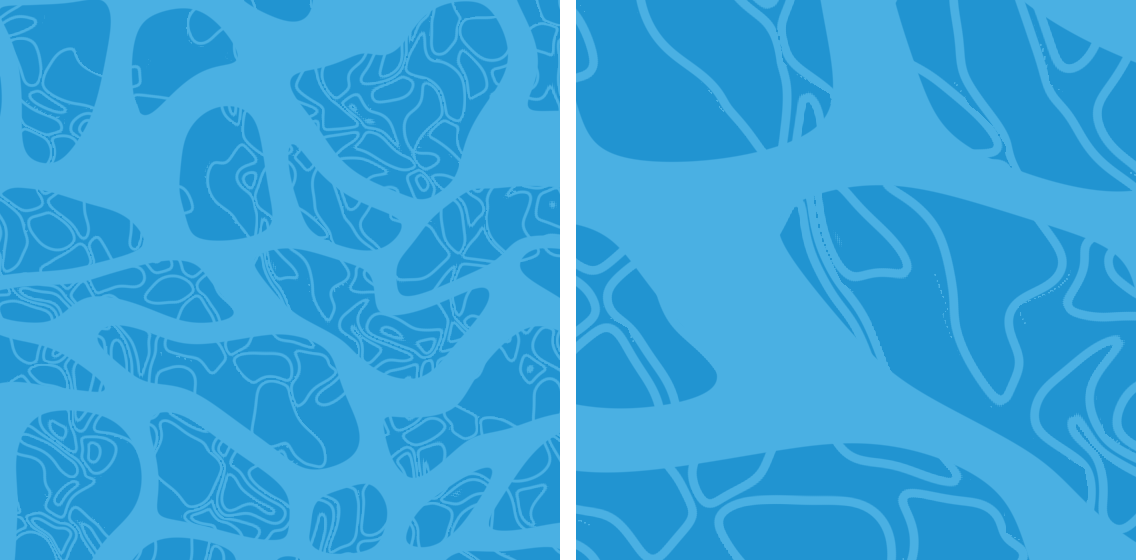
Left, the full canvas; right, a detail of the centre.
Write a Shadertoy shader that draws this pattern.

```glsl
#define LIGHT_BLUE vec3(0.29, 0.69, 0.89)
#define DARK_BLUE vec3(0.13, 0.58, 0.82)
#define ISLAND_SCALE vec2(4.5, 5.2)
#define ISLAND_WARP vec2(2.6, 0.22)   // frequency, amplitude
#define ISLAND_GAP 0.105
#define LOOP_SCALE vec2(14.0, 15.0)
#define LOOP_WARP vec2(9.0, 0.075)    // frequency, amplitude
#define LOOP_GAP 0.075
#define INNER_LOOP_GAP 0.27
#define LINE_HALF_WIDTH 0.0026
#define MERGE_SHARE 0.55
#define ROUNDNESS 6.0                 // lower is rounder

vec2 hash2(vec2 p) {
    vec3 q = fract(p.xyx * vec3(0.1031, 0.1030, 0.0973));
    q += dot(q, q.yzx + 33.33);
    return fract((q.xx + q.yz) * q.zy);
}

float cornerSlope(vec2 corner, vec2 offset) {
    float angle = 6.2832 * hash2(corner).x;
    return dot(vec2(cos(angle), sin(angle)), offset);
}

float gradientNoise(vec2 p) {
    vec2 i = floor(p), f = fract(p);
    vec2 u = f * f * f * (f * (f * 6.0 - 15.0) + 10.0);
    vec2 e = vec2(1.0, 0.0);
    return mix(mix(cornerSlope(i, f), cornerSlope(i + e, f - e), u.x),
               mix(cornerSlope(i + e.yx, f - e.yx), cornerSlope(i + 1.0, f - 1.0), u.x), u.y);
}

vec2 warp(vec2 p, vec2 freqAmp) {
    vec2 q = p * freqAmp.x;
    return p + freqAmp.y * vec2(gradientNoise(q + 17.3), gradientNoise(q + 61.8));
}

vec2 site(vec2 cell) {
    return cell + 0.5 + 0.75 * (hash2(cell + 7.0) - 0.5);
}

// Some neighbouring cells share one group and fuse into a longer shape
vec2 groupOf(vec2 cell) {
    float shift = mod(cell.y, 2.0);
    vec2 pair = vec2(floor((cell.x + shift) * 0.5) * 2.0 + 0.5 - shift, cell.y);
    return hash2(pair + 31.0).x < MERGE_SHARE ? pair : cell;
}

// x: soft depth inside the nearest group, y: random value of that group
vec2 softCells(vec2 p) {
    vec2 base = floor(p), group = base;
    float nearest = 1e3;
    for (int j = -2; j <= 2; j++)
    for (int i = -2; i <= 2; i++) {
        vec2 cell = base + vec2(i, j), toSite = site(cell) - p;
        float d2 = dot(toSite, toSite);
        if (d2 < nearest) { nearest = d2; group = groupOf(cell); }
    }
    float own = 0.0, others = 0.0;
    for (int j = -2; j <= 2; j++)
    for (int i = -2; i <= 2; i++) {
        vec2 cell = base + vec2(i, j), toSite = site(cell) - p;
        float weight = exp(-ROUNDNESS * dot(toSite, toSite));
        if (distance(groupOf(cell), group) < 0.1) own += weight;
        else others += weight;
    }
    float depth = log(own / max(others, 1e-12)) / (2.0 * ROUNDNESS);
    return vec2(depth, hash2(group + 90.0).y);
}

// Change of a field per canvas unit, bounded against jumps between cells
float slope(float field, float scale) {
    float s = length(vec2(dFdx(field), dFdy(field))) * iResolution.y;
    return clamp(s, 0.1 * scale, 2.5 * scale);
}

void mainImage(out vec4 fragColor, in vec2 fragCoord) {
    vec2 p = fragCoord / iResolution.y;
    float aa = 0.9 / iResolution.y;

    // Large rounded islands
    float island = softCells(warp(p, ISLAND_WARP) * ISLAND_SCALE + 3.0).x;
    float islandDist = (island - ISLAND_GAP) / slope(island, ISLAND_SCALE.x);
    float islandMask = smoothstep(-aa, aa, islandDist);

    // Thin wandering loops, turned so that they lean
    vec2 turned = mat2(0.5, 0.866, -0.866, 0.5) * p;
    vec2 loops = softCells(warp(turned, LOOP_WARP) * LOOP_SCALE + 40.0);
    float lineDist = abs(loops.x - LOOP_GAP);
    if (loops.y > 0.75) lineDist = min(lineDist, abs(loops.x - INNER_LOOP_GAP));
    lineDist /= slope(loops.x, LOOP_SCALE.x);
    float lineMask = 1.0 - smoothstep(-aa, aa, lineDist - LINE_HALF_WIDTH);
    lineMask *= step(0.14, loops.y);

    fragColor = vec4(mix(LIGHT_BLUE, DARK_BLUE, islandMask * (1.0 - lineMask)), 1.0);
}
```
